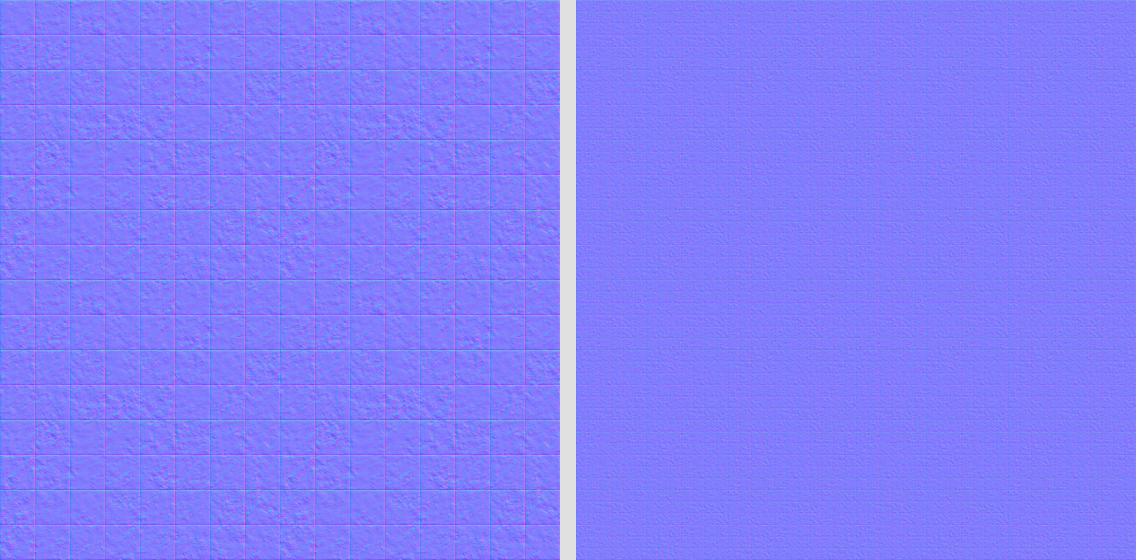
Left, the tile; right, the same tile 3 across and 3 down.
Write a Shadertoy shader that draws this texture map.

```glsl
const float TILES = 16.0;          // tiles across and down
const float PERIOD = 8.0;          // tiles before the surface wear repeats
const float GROOVE_WIDTH = 0.024;  // in tile units
const vec2 RELIEF = vec2(0.044, 0.045);
const vec2 LEAN = vec2(0.018, -0.024);

float hash(vec2 cell) {
    vec3 q = fract(cell.xyx * vec3(0.1031, 0.1030, 0.0973));
    q += dot(q, q.yzx + 33.33);
    return fract((q.x + q.y) * q.z);
}

// Value noise that wraps after a whole number of cells.
float wrapNoise(vec2 p, vec2 period) {
    vec2 cell = floor(p);
    vec2 f = p - cell;
    f = f * f * (3.0 - 2.0 * f);
    vec2 lo = mod(cell, period);
    vec2 hi = mod(cell + 1.0, period);
    return mix(mix(hash(lo), hash(vec2(hi.x, lo.y)), f.x),
               mix(hash(vec2(lo.x, hi.y)), hash(hi), f.x), f.y);
}

// Fine trowelled plaster with a slight diagonal drag.
float plasterHeight(vec2 p) {
    vec2 diagonal = vec2(p.x + p.y, p.y - p.x);
    vec2 frequency = vec2(4.0, 5.0);
    float amplitude = 0.34;
    float height = 0.0;
    for (int octave = 0; octave < 3; octave++) {
        height += amplitude * wrapNoise(diagonal * frequency, PERIOD * frequency);
        frequency *= 2.0;
        amplitude *= 0.58;
    }
    return height + 0.06 * smoothstep(0.26, 0.38, height);
}

vec2 plasterGradient(vec2 p, float stepSize) {
    vec2 e = vec2(stepSize, 0.0);
    return vec2(plasterHeight(p + e.xy) - plasterHeight(p - e.xy),
                plasterHeight(p + e.yx) - plasterHeight(p - e.yx)) / (2.0 * stepSize);
}

// Roughness differs per tile and in patches within it.
float tileRoughness(vec2 p) {
    float perTile = mix(0.6, 1.1, hash(mod(floor(p), PERIOD) + 17.0));
    float patches = smoothstep(0.2, 0.8, wrapNoise(p * 3.0, vec2(PERIOD * 3.0)));
    return perTile * mix(0.6, 1.3, patches);
}

// Sloping sides of the joints, facing into the groove.
vec2 grooveSlope(vec2 offset, float width, vec2 strength) {
    vec2 t = offset / width;
    vec2 sharp = -t * exp(-t * t) * 2.33;
    vec2 distanceToJoint = abs(offset);
    vec2 soft = -sign(offset) * exp(-distanceToJoint / 0.06)
              * smoothstep(vec2(0.0), vec2(width), distanceToJoint);
    return strength * sharp + 0.06 * soft;
}

void mainImage(out vec4 fragColor, in vec2 fragCoord) {
    vec2 p = fragCoord / iResolution.xy * TILES;
    float pixel = TILES / min(iResolution.x, iResolution.y);

    // Rough surface
    vec2 gradient = plasterGradient(p, max(0.012, 0.5 * pixel));
    vec2 slope = LEAN - gradient * RELIEF * tileRoughness(p);

    // Slightly crooked, unevenly worn joints
    vec2 wear = vec2(wrapNoise(p * 6.0 + 0.5, vec2(PERIOD * 6.0)),
                     wrapNoise(p.yx * 5.0 + 3.5, vec2(PERIOD * 5.0)));
    vec2 offset = p - round(p) + (wear.yx - 0.5) * 0.02;
    float width = max(GROOVE_WIDTH, 0.75 * pixel);
    vec2 strength = mix(vec2(0.10, 0.16), vec2(0.40, 0.34), wear) * GROOVE_WIDTH / width;
    slope += grooveSlope(offset, width, strength);

    // Encode the surface direction as colour
    vec3 normal = normalize(vec3(slope, 1.0));
    vec3 colour = 0.5 + 0.5 * normal;
    colour.b -= 0.008;
    fragColor = vec4(colour, 1.0);
}
```
